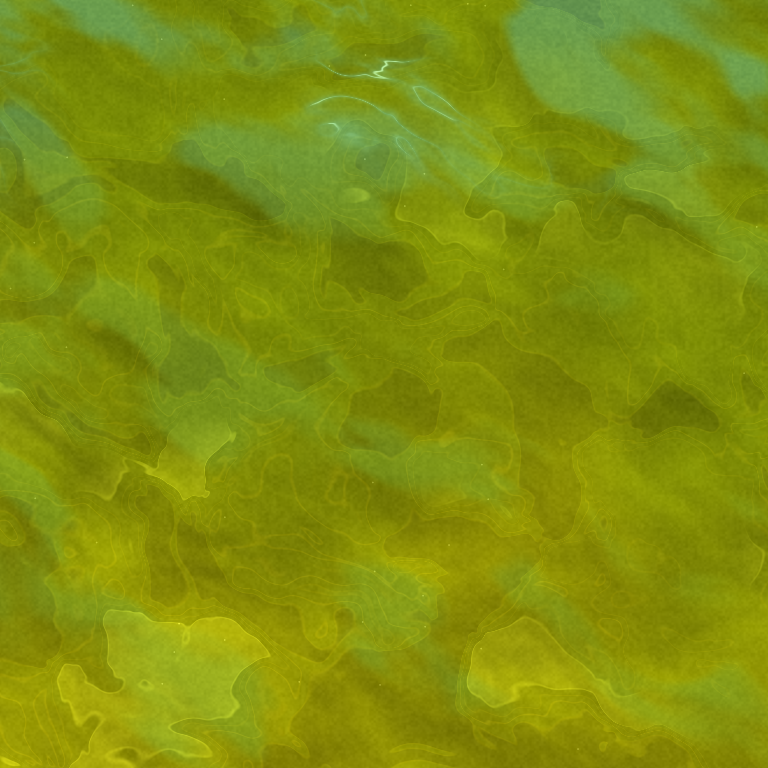
A WebGL 1 fragment shader for this texture:

```glsl
precision highp float;
// Sunlit olive-green water: teal sky reflections, glints and pale wobbling caustic films.
uniform vec2 u_resolution;

float hash(vec2 p) {
  return fract(sin(dot(p, vec2(127.1, 311.7))) * 43758.5453);
}

float noise(vec2 p) {
  vec2 cell = floor(p), f = fract(p);
  f = f * f * f * (f * (f * 6.0 - 15.0) + 10.0);
  return mix(mix(hash(cell), hash(cell + vec2(1.0, 0.0)), f.x),
             mix(hash(cell + vec2(0.0, 1.0)), hash(cell + 1.0), f.x), f.y);
}

float fbm(vec2 p) {
  float sum = 0.0, amp = 0.6;
  for (int i = 0; i < 3; i++) {
    sum += amp * noise(p);
    p = mat2(0.8, 0.6, -0.6, 0.8) * p * 2.1 + 17.3;
    amp *= 0.43;
  }
  return sum / 0.97;
}

// Coordinates along and across the waves, which run down to the right
vec2 alongWaves(vec2 p) {
  return vec2(dot(p, vec2(0.86, -0.51)), dot(p, vec2(0.51, 0.86)));
}

float swell(vec2 p) {
  vec2 bend = vec2(noise(p * 6.0 + 4.0), noise(p * 6.0 + 31.0)) - 0.5;
  return fbm(alongWaves(p + 0.07 * bend) * vec2(6.0, 13.0) + 8.0);
}

float contour(float field, float level, float width) {
  return 1.0 - smoothstep(0.0, width, abs(field - level));
}

void main() {
  vec2 p = gl_FragCoord.xy / u_resolution.y;
  float broad = fbm(p * 3.0 + 40.0) - 0.5;
  float far = smoothstep(0.6, 0.95, p.y + 0.25 * broad);

  // Body of the water, yellower towards the bottom
  float depth = smoothstep(-0.1, 0.8, p.y + 0.5 * broad);
  vec3 color = mix(vec3(0.59, 0.59, 0.012), vec3(0.455, 0.525, 0.02), depth);
  float mottle = fbm(p * vec2(8.0, 11.0) + 63.0) - 0.5;
  color *= 1.0 + 0.28 * mottle;

  // Soft swell: relief shading and teal reflection
  float wave = swell(p);
  float relief = wave - swell(p + vec2(0.008, 0.016));
  color *= 1.0 + 0.35 * clamp(relief, -0.3, 0.3);
  float sky = smoothstep(0.5, 0.78, wave + 0.09 * far + 0.12 * broad);
  vec3 teal = mix(vec3(0.47, 0.62, 0.16), vec3(0.41, 0.63, 0.35), far);
  color = mix(color, teal, sky * mix(0.55, 0.85, far));

  // Caustic films: flat pale islands, and nested thin outlines
  vec2 warp = vec2(fbm(p * 6.0 + 3.0), fbm(p * 6.0 + 19.0));
  vec2 q = alongWaves(p) * vec2(7.0, 9.5) + 2.6 * warp;
  float film = fbm(q);
  float region = smoothstep(0.4, 0.58, fbm(p * 3.5 + 71.0)) * (1.0 - 0.85 * far);
  float island = smoothstep(0.595, 0.612, film) * region;
  float veins = 0.6 + 0.8 * noise(q * vec2(3.0, 6.0));
  color += vec3(0.075, 0.07, 0.025) * island * veins;
  color += vec3(0.07, 0.07, 0.03) * contour(film, 0.611, 0.016) * region;
  float rings = contour(film, 0.47, 0.012) + 0.7 * contour(film, 0.39, 0.016)
              + 0.6 * contour(film, 0.54, 0.010);
  color += vec3(0.06, 0.042, 0.008) * rings * (1.0 - 0.45 * far);
  color -= vec3(0.035, 0.045, 0.0) * smoothstep(0.40, 0.37, film);

  // Bright glints on crests in the upper part
  vec2 crest = alongWaves(p) * vec2(9.0, 26.0) + 3.0 * warp;
  float ridge = 1.0 - abs(2.0 * fbm(crest) - 1.0);
  float glintZone = smoothstep(0.70, 0.84, p.y) * smoothstep(0.5, 0.75, fbm(alongWaves(p) * vec2(4.0, 7.0) + 90.0));
  float glint = pow(ridge, 7.0) * glintZone;
  color = mix(color, vec3(0.48, 0.74, 0.50), 0.6 * glint);
  color += vec3(0.30, 0.32, 0.36) * smoothstep(0.72, 1.0, glint) * noise(p * 34.0);

  // Fine grain and sparse dust specks
  float grain = noise(p * 330.0) + noise(p * 190.0 + 50.0) - 1.0;
  color += vec3(0.035, 0.035, 0.022) * grain;
  vec2 dustCell = floor(p * 50.0);
  vec2 dustSpot = 0.2 + 0.6 * vec2(hash(dustCell + 5.0), hash(dustCell + 9.0));
  float dust = smoothstep(0.09, 0.02, length(fract(p * 50.0) - dustSpot));
  color += 0.16 * dust * step(0.985, hash(dustCell + 2.0));

  gl_FragColor = vec4(clamp(color, 0.0, 1.0), 1.0);
}
```
